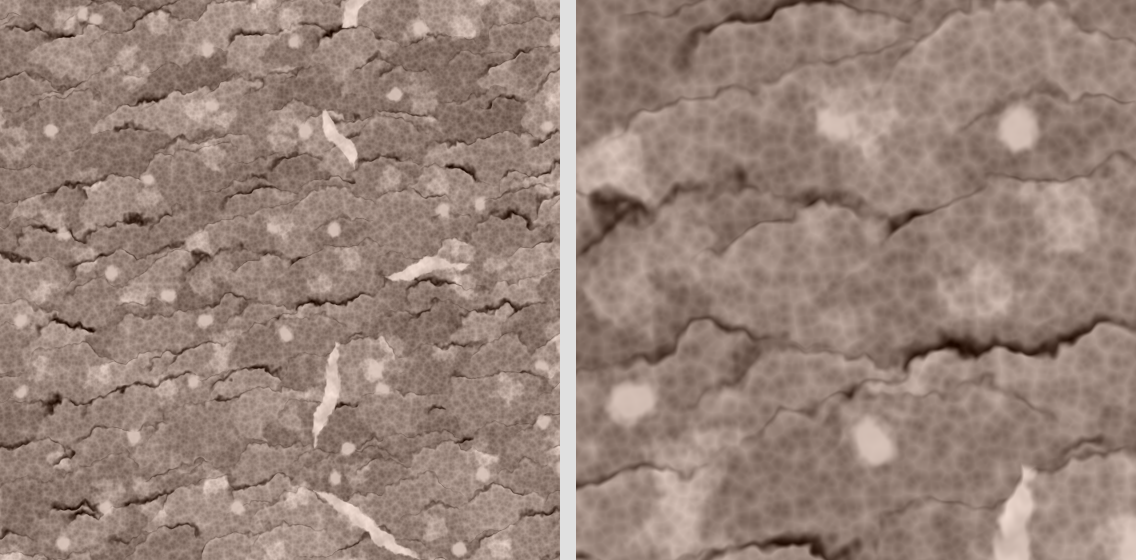
Left: the whole. Right: its middle third, enlarged.
Write a Shadertoy shader that draws this texture.

```glsl
vec2 hash2(vec2 p) {
    vec3 q = fract(p.xyx * vec3(.1031, .1030, .0973));
    q += dot(q, q.yzx + 33.33);
    return fract((q.xx + q.yz) * q.zy);
}

// Distance to the nearest scattered point
float cellular(vec2 p) {
    float nearest = 2.;
    for (int y = -1; y <= 1; y++)
    for (int x = -1; x <= 1; x++) {
        vec2 id = floor(p) + vec2(x, y);
        nearest = min(nearest, length(id + hash2(id) - p));
    }
    return nearest;
}

// Layered, rotated sines, roughly -1 to 1
float ripple(vec2 p) {
    float sum = 0., amp = .5;
    for (int i = 0; i < 4; i++) {
        sum += amp * sin(p.x + 1.6 * sin(p.y));
        p = mat2(.8, .6, -.6, .8) * p * 1.9 + 2.3;
        amp *= .6;
    }
    return sum;
}

// Overlapping chips, painted from the top row down, each with a dark gap above it
float chips(vec2 uv) {
    vec2 g = vec2(uv.x, uv.y - .13 * uv.x + .012 * sin(uv.x * 9.)) * vec2(11.5, 15.5);
    g += .16 * vec2(ripple(uv * 48.), ripple(uv * 53. + 7.));
    float breakup = smoothstep(-.5, .5, ripple(uv * 38. + 3.));
    float tone = -.06;
    for (int y = 2; y >= -2; y--)
    for (int x = -2; x <= 2; x++) {
        vec2 id = floor(g) + vec2(x, y);
        vec2 place = hash2(id), kind = hash2(id + 57.);
        vec2 d = g - id - .1 - .8 * place;
        float angle = atan(d.y, d.x);
        float wobble = 1. + .1 * sin(3. * angle + 6.3 * kind.x) + .05 * sin(7. * angle + 9. * kind.y);
        float dist = length(d * vec2(.85, 1.)) * wobble - mix(.5, .98, kind.x);
        float upper = smoothstep(.25, .95, d.y / (length(d) + .001));
        float depth = kind.y * kind.y * breakup;
        float gap = smoothstep(.07 + .2 * depth, .01, dist) * upper * (.22 + .95 * depth);
        tone = mix(tone, -.43, min(gap, 1.));
        float face = .16 * (hash2(id + 131.).x - .46) + .06 * upper * smoothstep(-.22, -.03, dist);
        tone = mix(tone, face, smoothstep(.04, -.05, dist));
    }
    return tone;
}

// Coverage of the long pale splinters
float splinters(vec2 uv) {
    float cover = 0.;
    for (int i = 0; i < 5; i++) {
        float n = float(i), angle = -.6 + 1.95 * n, reach = .12 - .02 * n;
        vec2 p = uv - vec2(.66 + .1 * sin(4. * n), .06 + .23 * n);
        p = mat2(cos(angle), -sin(angle), sin(angle), cos(angle)) * p;
        float along = p.x / reach;
        float width = .013 * (1. - along * along) + .005 * ripple(uv * 75. + n);
        float side = abs(p.y + .005 * sin(along * 4. + n)) - width;
        cover = max(cover, smoothstep(.003, -.003, max(side, abs(p.x) - reach)));
    }
    return cover;
}

void mainImage(out vec4 fragColor, in vec2 fragCoord) {
    vec2 uv = fragCoord / iResolution.y;
    float tone = chips(uv);

    // Fine grain and broad mottling
    tone += .15 * (cellular(uv * 65.) - .45) + .11 * (cellular(uv * 140.) - .45);
    tone += .025 * ripple(uv * 14.);

    // Small pale flakes and bright crumbs
    float rough = ripple(uv * 80.);
    float flake = smoothstep(.22, .1, cellular(uv * 8. + 4.) + .1 * rough);
    float crumb = smoothstep(.1, .04, cellular(uv * 6. + 21.) + .03 * rough);
    tone += .14 * flake;
    tone = mix(tone, .29, .85 * crumb);

    float pale = .31 + .09 * rough;
    tone = mix(tone, pale, .93 * splinters(uv));

    vec3 clay = vec3(.58, .50, .46);
    fragColor = vec4(clamp(clay + tone, 0., 1.), 1.);
}
```
